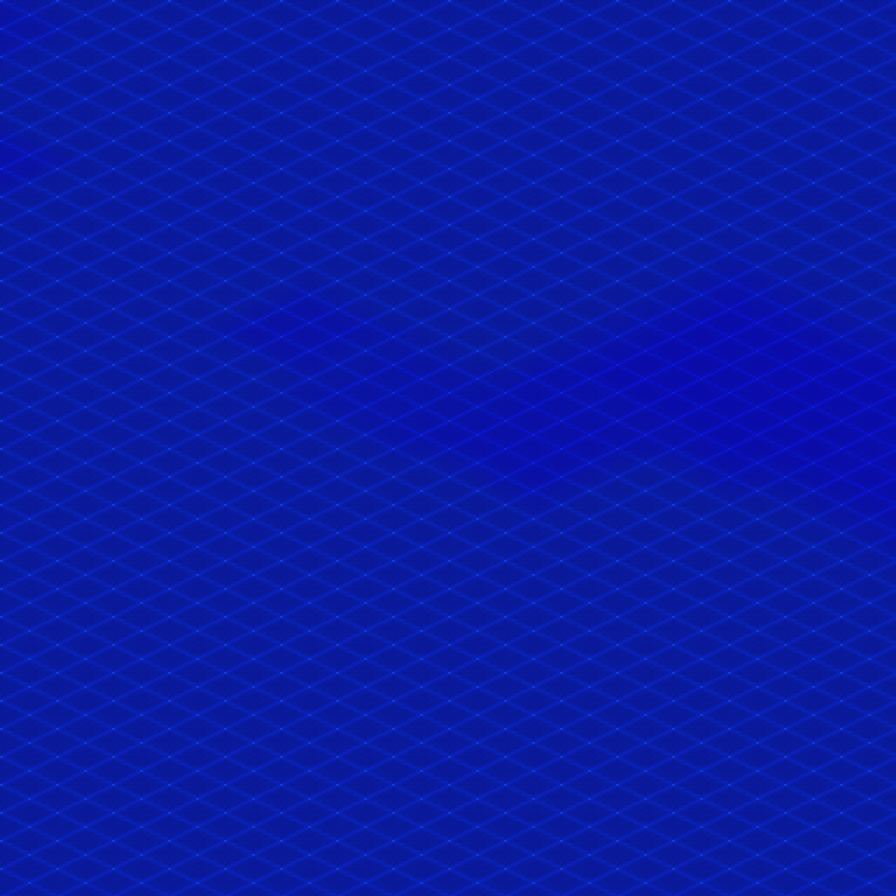
This pattern is drawn by a WebGL 2 fragment shader. Its source:

```glsl
#version 300 es
precision highp float;
// Fine stepped diamond lattice in deep blue, with soft violet-blue drifts.

uniform vec2 u_resolution;
out vec4 outColor;

const float UNITS = 512.0;               // thread widths across the canvas
const vec2 CELL = vec2(32.0, 16.0);      // 16 cells across, 32 down
const int DRIFTS = 7;

const vec3 FILL = vec3(0.04, 0.098, 0.605);
const vec3 FILL_LIT = vec3(0.04, 0.122, 0.66);
const vec3 FILL_DRIFT = vec3(0.04, 0.045, 0.665);
const vec3 LINE = vec3(0.04, 0.125, 0.80);
const vec3 LINE_DRIFT = vec3(0.04, 0.06, 0.88);
const vec3 KNOT = vec3(0.04, 0.27, 0.90);

float hash(vec2 p) {
    return fract(sin(dot(p, vec2(127.1, 311.7))) * 43758.5453);
}

// Distance to the nearest multiple of the period.
float toMultiple(float v, float period) {
    return abs(fract(v / period + 0.5) - 0.5) * period;
}

// Antialiased band of the given half width.
float band(float d, float halfWidth, float pixel) {
    return clamp((halfWidth - d) / pixel + 0.5, 0.0, 1.0);
}

// Soft flat diamond: xy centre, z half width, w strength.
float softDiamond(vec2 p, vec4 shape) {
    vec2 q = abs(p - shape.xy);
    float d = (q.x + 2.0 * q.y) / shape.z;
    return shape.w * (1.0 - smoothstep(0.35, 1.1, d));
}

// Combined strength of the broad colour drifts.
float driftAmount(vec2 p) {
    vec4 shapes[DRIFTS] = vec4[DRIFTS](
        vec4(0.82, 0.42, 0.31, 1.0),
        vec4(1.00, 0.50, 0.28, 0.90),
        vec4(0.60, 0.49, 0.19, 0.75),
        vec4(0.45, 0.44, 0.17, 0.50),
        vec4(0.34, 0.37, 0.13, 0.60),
        vec4(0.00, 0.18, 0.10, 0.60),
        vec4(0.00, 0.03, 0.11, 0.40));
    float clear = 1.0;
    for (int i = 0; i < DRIFTS; i++) {
        clear *= 1.0 - softDiamond(p, shapes[i]);
    }
    return 1.0 - clear;
}

void main() {
    vec2 p = gl_FragCoord.xy / u_resolution;
    p.y = 1.0 - p.y;
    vec2 thread = p * UNITS;
    float pixel = UNITS / u_resolution.y;
    float drift = driftAmount(p);

    // Each line moves one thread down or up per stair of two threads.
    float stair = floor(thread.x * 0.5);
    float riseDist = toMultiple(thread.y - 0.5 + stair, CELL.y);
    float fallDist = toMultiple(thread.y - 0.5 - stair, CELL.y);
    float onStep = 1.0 - mod(stair, 2.0);

    // Fill: woven grain and a slight shade across each diamond.
    vec2 grain = floor(mod(thread, CELL) * vec2(0.5, 1.0));
    float shade = 0.45 * (hash(grain) - 0.4);
    shade += 0.20 * smoothstep(5.0, 1.0, fallDist);
    shade += 0.08 * (hash(floor(thread / CELL)) - 0.5);

    // Lit threads along both sides of the lines.
    float riseEdge = band(riseDist, 1.5, pixel);
    float fallEdge = band(fallDist, 1.5, pixel);
    shade += 0.60 * riseEdge + fallEdge * mix(0.75, 0.25, onStep);
    vec3 color = mix(FILL, FILL_LIT, clamp(shade, -0.2, 1.2));
    color = mix(color, FILL_DRIFT + 0.5 * (color - FILL), drift);

    // Strong rising lines and dotted falling lines.
    vec3 lineColor = mix(LINE, LINE_DRIFT, drift);
    float rising = band(riseDist, 0.5, pixel) * mix(0.85, 1.0, onStep);
    float falling = band(fallDist, 0.5, pixel) * mix(0.25, 0.85, onStep);
    color = mix(color, lineColor, max(rising, falling));

    // Bright knots where the lines cross.
    float knot = band(max(riseDist, fallDist), 0.5, pixel);
    color = mix(color, mix(KNOT, LINE_DRIFT, 0.8 * drift), 0.85 * knot);

    outColor = vec4(color, 1.0);
}
```
